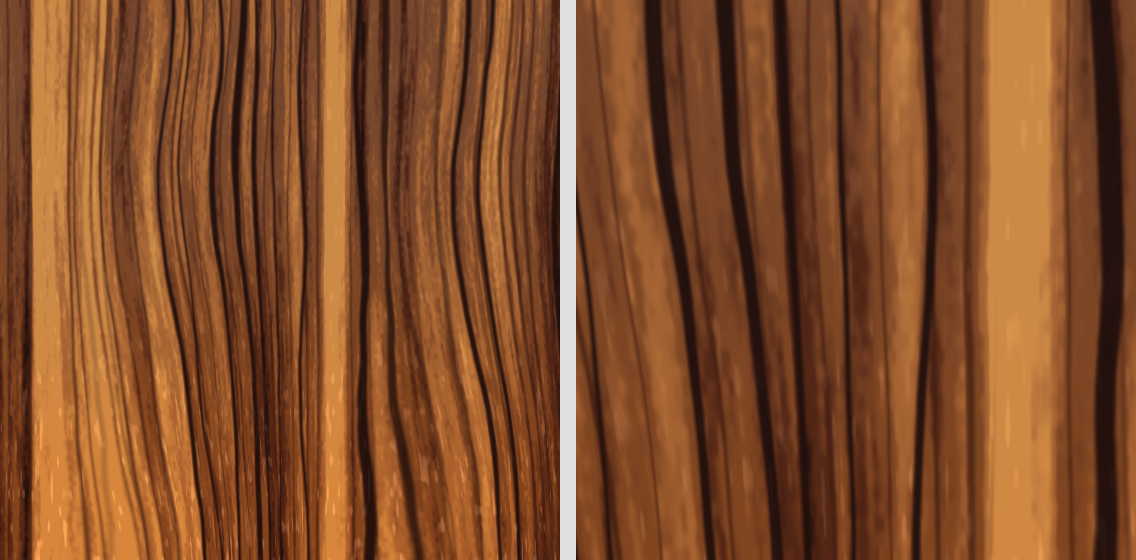
Left, the full canvas; right, a detail of the centre.
Write a WebGL 1 fragment shader that draws this texture.

```glsl
precision highp float;
uniform vec2 u_resolution;

const float PI = 3.14159265;
const vec3 INK = vec3(0.125, 0.06, 0.05);
const vec3 UMBER = vec3(0.32, 0.15, 0.085);
const vec3 BROWN = vec3(0.49, 0.27, 0.13);
const vec3 DUSTY = vec3(0.46, 0.29, 0.21);
const vec3 TAN = vec3(0.64, 0.39, 0.205);
const vec3 GOLD = vec3(0.80, 0.54, 0.28);

float hash(vec2 p) {
  vec3 q = fract(vec3(p.xyx) * 0.1031);
  q += dot(q, q.yzx + 33.33);
  return fract((q.x + q.y) * q.z);
}

float noise(vec2 p) {
  vec2 cell = floor(p);
  vec2 f = fract(p);
  f = f * f * (3.0 - 2.0 * f);
  float low = mix(hash(cell), hash(cell + vec2(1.0, 0.0)), f.x);
  float high = mix(hash(cell + vec2(0.0, 1.0)), hash(cell + 1.0), f.x);
  return mix(low, high, f.y);
}

// Signed noise, stretched by a separate frequency on each axis
float streak(float x, float y, vec2 frequency, float seed) {
  return noise(vec2(x, y) * frequency + seed) - 0.5;
}

// Soft-edged vertical strip
float band(float x, float left, float right, float soft) {
  return smoothstep(left - soft, left + soft, x)
       * (1.0 - smoothstep(right - soft, right + soft, x));
}

// Grain leans sideways toward the bottom, except near the straight strips
float grainCoordinate(vec2 p) {
  float lean = sin(PI * (p.x - 0.04) / 0.55);
  float bend = 0.025 * smoothstep(0.68, 1.0, p.y)
             + 0.095 * (1.0 - smoothstep(-0.1, 0.74, p.y));
  bend += 0.012 * streak(p.x, p.y, vec2(3.0, 5.0), 8.0);
  return p.x - lean * lean * bend;
}

// x: sharp dark line, y: brown shade fading away from one side of it
vec2 veins(float u, float y, float count, float width, float seed, float pixel) {
  vec2 result = vec2(0.0);
  for (int i = -1; i <= 1; i++) {
    float id = floor(u * count) + float(i);
    float rnd = hash(vec2(id + 20.0, seed));
    float pick = hash(vec2(id + 50.0, seed + 7.0));
    float wander = streak(y, id, vec2(3.5, 7.13), seed) * 0.45
                 + streak(y, id, vec2(14.0, 5.37), seed) * 0.09;
    float offset = u - (id + 0.5 + 0.7 * (rnd - 0.5) + wander) / count;
    float swell = 0.6 + 0.9 * noise(vec2(y * 5.0, id * 3.7 + seed));
    float halfWidth = width * mix(0.3, 1.0, rnd * rnd) * swell;
    float soft = 1.2 * pixel + 0.0012;
    float line = 1.0 - smoothstep(halfWidth - soft, halfWidth + soft, abs(offset));
    float reach = (offset * (pick - 0.5) > 0.0 ? 0.75 : 0.2) / count;
    float shade = 1.0 - smoothstep(0.0, reach, abs(offset));
    float strength = smoothstep(0.12, 0.6, pick);
    result = max(result, vec2(line, shade) * strength);
  }
  return result;
}

vec3 woodRamp(float tone) {
  vec3 color = mix(INK, UMBER, smoothstep(-0.15, 0.12, tone));
  color = mix(color, BROWN, smoothstep(0.12, 0.38, tone));
  color = mix(color, TAN, smoothstep(0.4, 0.64, tone));
  return mix(color, GOLD, smoothstep(0.64, 0.92, tone));
}

void main() {
  vec2 p = gl_FragCoord.xy / u_resolution;
  float pixel = 1.0 / min(u_resolution.x, u_resolution.y);
  float u = grainCoordinate(p);

  // Pale and dark zones
  float paleField = band(u, 0.06, 0.2, 0.006);
  float paleStrip = band(u, 0.58, 0.616, 0.005);
  float darkZone = band(u, -0.1, 0.053, 0.006) + 0.7 * band(u, 0.62, 0.65, 0.008)
                 + 0.6 * smoothstep(0.86, 1.0, p.x) * (1.0 - 0.6 * p.y);

  // Broad growth bands down to fine fibres
  float tone = 0.54;
  tone += 0.5 * streak(u, p.y, vec2(15.0, 0.9), 3.0);
  tone += 0.36 * streak(u, p.y, vec2(46.0, 1.3), 11.0);
  tone += 0.24 * streak(u, p.y, vec2(110.0, 3.0), 23.0);
  tone += 0.24 * streak(u, p.y, vec2(190.0, 16.0), 37.0);
  tone += 0.12 * streak(u, p.y, vec2(256.0, 110.0), 41.0);
  tone += 0.24 * paleField + 0.36 * paleStrip - 0.36 * darkZone;
  tone += 0.12 * (1.0 - smoothstep(0.0, 0.45, p.y)) * (1.0 - 1.5 * p.x);

  // Dark veins, mostly absent from the pale zones
  float open = (1.0 - paleStrip) * (1.0 - 0.7 * paleField);
  vec2 bold = veins(u, p.y, 23.0, 0.0062, 4.0, pixel) * open;
  vec2 thin = veins(u, p.y, 47.0, 0.0026, 19.0, pixel) * (1.0 - paleStrip);
  tone -= 0.27 * bold.y + 0.13 * thin.y;

  vec3 color = woodRamp(tone);
  float dusty = smoothstep(0.25, 0.9, p.y) * band(tone, 0.18, 0.52, 0.1);
  color = mix(color, DUSTY, 0.6 * dusty);
  color = mix(color, UMBER * 0.8, 0.7 * thin.x);
  color = mix(color, INK, 0.94 * bold.x);

  // Warm lower half and short pale pores
  float low = 1.0 - smoothstep(0.0, 0.6, p.y);
  color *= mix(vec3(1.0), vec3(1.06, 0.97, 0.82), low);
  float pores = smoothstep(0.74, 0.93, noise(vec2(u * 210.0, p.y * 34.0) + 61.0));
  color += vec3(0.15, 0.13, 0.11) * pores * (0.25 + 0.75 * low) * (1.0 - 0.7 * bold.x);
  gl_FragColor = vec4(clamp(color, 0.0, 1.0), 1.0);
}
```
